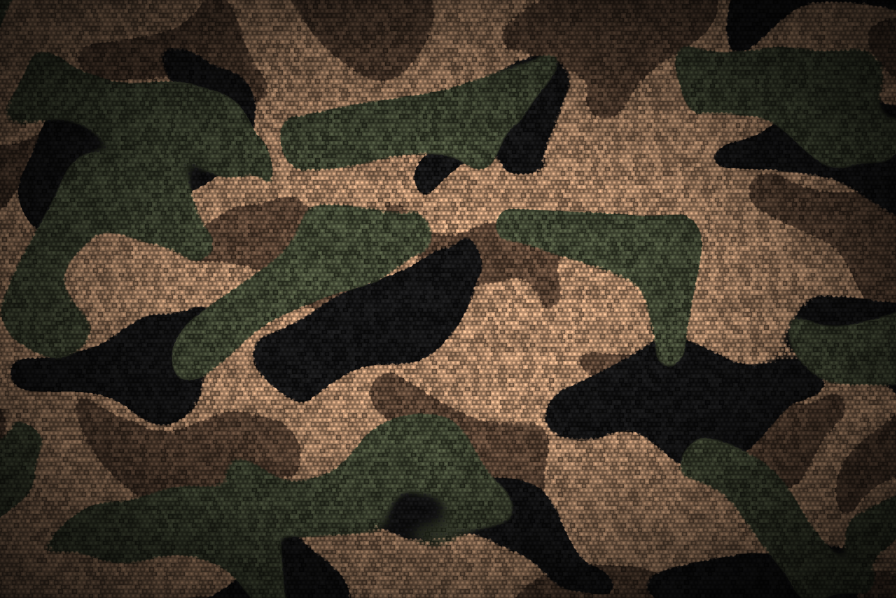
Give the GLSL for this texture, as a WebGL 2 fragment shader.

```glsl
#version 300 es
precision highp float;
// Woodland camouflage cloth: curved blobs in four colours, woven grain, dark corners.

uniform vec2 u_resolution;
out vec4 fragColor;

float hash(vec2 p) {
    return fract(sin(dot(p, vec2(127.1, 311.7))) * 43758.5453);
}

float noise(vec2 p) {
    vec2 i = floor(p), f = fract(p);
    f = f * f * f * (f * (f * 6.0 - 15.0) + 10.0);
    return mix(mix(hash(i), hash(i + vec2(1, 0)), f.x),
               mix(hash(i + vec2(0, 1)), hash(i + vec2(1, 1)), f.x), f.y);
}

float smoothMin(float a, float b, float k) {
    float h = max(k - abs(a - b), 0.0) / k;
    return min(a, b) - h * h * k * 0.25;
}

// Distance to a limb that swells from radius r0 to r1
float limb(vec2 p, vec2 a, vec2 b, float r0, float r1) {
    vec2 ab = b - a;
    float h = clamp(dot(p - a, ab) / dot(ab, ab), 0.0, 1.0);
    return length(p - a - ab * h) - mix(r0, r1, h);
}

// One layer of bent blobs, scattered over a staggered grid
float blobLayer(vec2 p, float seed, float radius) {
    vec2 size = vec2(0.47, 0.34);
    p += vec2(0.31, 0.23) * seed;
    vec2 warp = vec2(noise(p * 5.5 + seed), noise(p * 5.5 + seed + 40.0)) - 0.5;
    p += 0.13 * warp;
    vec2 home = floor(p / size);
    float d = 1.0;
    for (int y = -1; y <= 1; y++) {
        for (int x = -2; x <= 2; x++) {
            vec2 id = home + vec2(x, y);
            vec2 key = id + seed * 17.0;
            vec2 jitter = vec2(hash(key), hash(key + 5.3)) * 0.5 + 0.25;
            vec2 centre = (id + jitter + vec2(0.5 * mod(id.y, 2.0), 0.0)) * size;
            float tilt = (hash(key + 9.1) - 0.4) * 1.5;
            float turn = tilt + (hash(key + 2.7) - 0.5) * 4.0;
            float r = radius * mix(0.75, 1.25, hash(key + 7.9));
            vec2 arm = vec2(cos(tilt), sin(tilt)) * mix(0.09, 0.15, hash(key + 3.3));
            vec2 tip = centre + arm + 0.11 * vec2(cos(turn), sin(turn));
            float body = limb(p, centre - arm, centre + arm, r * 0.75, r * 1.2);
            float bend = limb(p, centre + arm, tip, r, r * 0.55);
            d = smoothMin(d, smoothMin(body, bend, 0.04), 0.04);
        }
    }
    return d;
}

// Staggered stitches of uneven brightness
float weave(vec2 p) {
    vec2 t = p * vec2(128.0, 136.0);
    t.x += 0.5 * mod(floor(t.y), 2.0);
    vec2 bump = 0.5 - 0.5 * cos(6.2832 * fract(t));
    return mix(hash(floor(t)), bump.x * bump.y, 0.5);
}

void main() {
    vec2 p = gl_FragCoord.xy / u_resolution.y;
    float grain = weave(p);
    float edge = 0.0012 + 0.7 / u_resolution.y;

    // Printed colours, lowest layer first; stitches roughen the borders
    float rough = (grain - 0.4) * 0.004;
    vec3 tan_ = vec3(0.62, 0.475, 0.36);
    vec3 brown = vec3(0.32, 0.235, 0.175);
    vec3 black = vec3(0.05, 0.05, 0.053);
    vec3 green = vec3(0.22, 0.245, 0.17);
    vec3 col = tan_;
    col = mix(brown, col, smoothstep(-edge, edge, blobLayer(p, 1.0, 0.058) + rough));
    col = mix(black, col, smoothstep(-edge, edge, blobLayer(p, 2.0, 0.066) + rough));
    col = mix(green, col, smoothstep(-edge, edge, blobLayer(p, 3.0, 0.051) + rough));

    // Thread relief and faint wear
    col = col * (0.62 + 0.95 * grain) + 0.06 * grain;
    col *= 0.93 + 0.14 * noise(p * vec2(18.0, 45.0));

    // Darkened corners
    vec2 q = gl_FragCoord.xy / u_resolution * 2.0 - 1.0;
    col *= 1.0 - 0.76 * smoothstep(0.3, 1.45, length(q));

    fragColor = vec4(col, 1.0);
}
```
